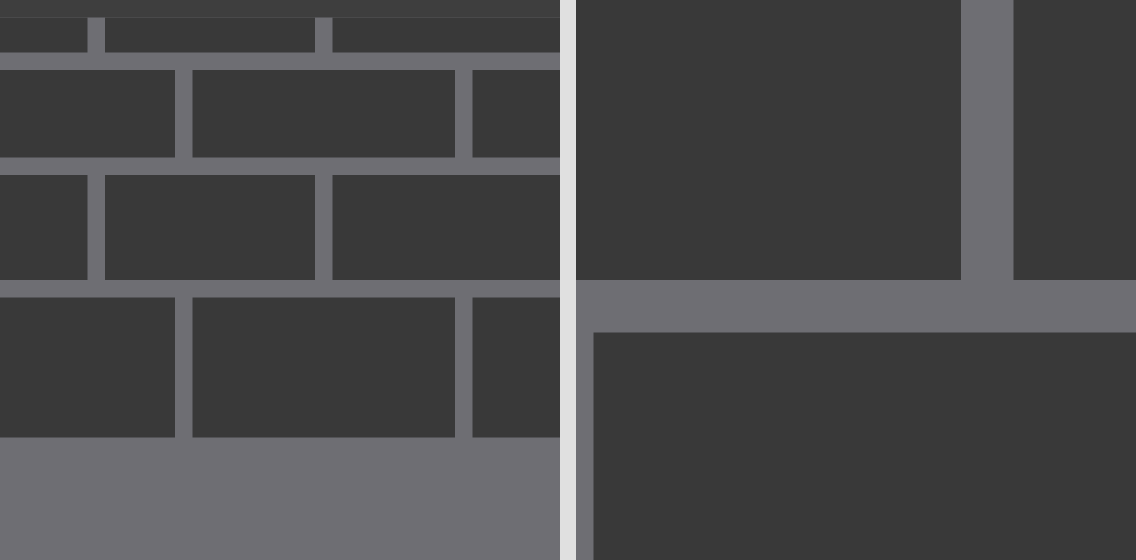
Left: the whole. Right: its middle third, enlarged.
Give the GLSL for this pattern, as a Shadertoy shader.

```glsl
// Flat brick wall: four courses of dark bricks that grow taller downwards,
// standing on a plain ledge under a thin cap strip. Each course is a box
// in a 32-unit grid, cut by two upright joints that alternate in position.

const float GRID = 32.0;            // units across and down the canvas
const float JOINT = 1.0;            // mortar width
const float LEDGE = 7.0;            // height of the plain base
const float CAP = 1.0;              // height of the strip at the top
const int COURSES = 4;
const float COURSE_HEIGHT[COURSES] = float[](8.0, 6.0, 5.0, 2.0); // bottom to top
const vec2 EVEN_JOINTS = vec2(10.0, 26.0); // left edges of the upright joints
const vec2 ODD_JOINTS = vec2(5.0, 18.0);

const vec3 MORTAR_COLOR = vec3(0.430, 0.432, 0.450);
const vec3 BRICK_COLOR = vec3(0.222, 0.222, 0.224);
const vec3 CAP_COLOR = vec3(0.243, 0.243, 0.245);

// Smoothed coverage of the span from lo to hi; texel is the pixel size.
float span(float x, float lo, float hi, float texel) {
    float inside = min(x - lo, hi - x);
    return clamp(inside / texel + 0.5, 0.0, 1.0);
}

// Coverage of the two upright joints in one course.
float uprightJoints(float x, vec2 left, float texel) {
    return max(span(x, left.x, left.x + JOINT, texel),
               span(x, left.y, left.y + JOINT, texel));
}

// Coverage of all bricks, stacked upwards from the ledge.
float brickwork(vec2 p, vec2 texel) {
    float bricks = 0.0;
    float base = LEDGE;
    for (int i = 0; i < COURSES; i++) {
        float top = base + COURSE_HEIGHT[i];
        vec2 joints = i % 2 == 0 ? EVEN_JOINTS : ODD_JOINTS;
        float course = span(p.y, base, top, texel.y);
        bricks += course * (1.0 - uprightJoints(p.x, joints, texel.x));
        base = top + JOINT;
    }
    return clamp(bricks, 0.0, 1.0);
}

void mainImage(out vec4 fragColor, in vec2 fragCoord) {
    vec2 texel = GRID / iResolution.xy;
    vec2 p = fragCoord * texel;

    vec3 color = mix(MORTAR_COLOR, BRICK_COLOR, brickwork(p, texel));

    // Cap strip, extended past the canvas so its top edge stays solid
    float cap = span(p.y, GRID - CAP, GRID + CAP, texel.y);
    color = mix(color, CAP_COLOR, cap);

    fragColor = vec4(color, 1.0);
}
```
